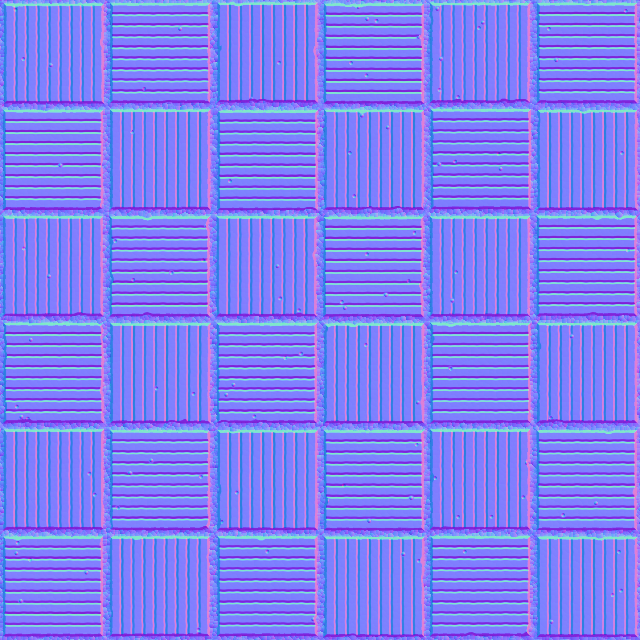
A three.js fragment shader for this texture map:

```glsl
varying vec2 vUv;

float hash(vec2 p) {
  return fract(sin(dot(p, vec2(127.1, 311.7))) * 43758.5);
}

// Soft-edged strip from a to b
float band(float x, float a, float b) {
  return smoothstep(a - 0.006, a + 0.006, x) - smoothstep(b - 0.006, b + 0.006, x);
}

// Wrapping cellular noise: offset from the nearest grain, and its random id
vec3 nearestGrain(vec2 p, float period) {
  vec2 cell = floor(p);
  vec3 best = vec3(9.0);
  for (int j = -1; j <= 1; j++) {
    for (int i = -1; i <= 1; i++) {
      vec2 c = cell + vec2(float(i), float(j));
      vec2 w = mod(c, period);
      vec2 offset = p - c - vec2(hash(w), hash(w + 57.3));
      if (dot(offset, offset) < dot(best.xy, best.xy)) best = vec3(offset, hash(w + 19.7));
    }
  }
  return best;
}

void main() {
  vec2 grid = vUv * 6.0;
  vec2 id = floor(grid);
  vec2 jitter = vec2(hash(id + 3.1), hash(id + 8.7)) - 0.5;
  vec2 p = fract(grid) - 0.5025 + jitter * 0.012;

  vec3 fine = nearestGrain(grid * 26.0, 156.0);
  vec3 coarse = nearestGrain(grid * 9.0, 54.0);

  // Square tile outline, slightly chipped
  vec2 d = abs(p) - 0.457;
  float chip = 0.006 * (fine.z - 0.5) + 0.014 * step(0.9, coarse.z) * smoothstep(0.5, 0.1, length(coarse.xy));
  float edge = max(d.x, d.y) + chip;
  float inside = 1.0 - smoothstep(-0.012, 0.0, edge);
  float grout = smoothstep(0.0, 0.014, edge);

  // Steepness of the sides facing left and down, then right and up
  vec2 lowSide = vec2(0.8, 1.0);
  vec2 highSide = vec2(1.1, 1.4);

  // Bevel, fading into the sunken grout
  float across = smoothstep(-0.008, 0.008, d.x - d.y);
  vec2 outward = vec2(across, 1.0 - across) * sign(p) * mix(lowSide, highSide, step(0.0, p));
  float fall = band(edge, -0.011, 0.011) + 0.22 * grout * (1.0 - smoothstep(0.015, 0.045, edge));
  vec2 slope = outward * fall + jitter * 0.04 * inside;

  // Rough grout
  slope += grout * (fine.xy * 0.5 * (0.3 + fine.z) + coarse.xy * 0.22);

  // Eight grooves, upright and level on alternate tiles
  float upright = mod(id.x + id.y, 2.0);
  vec2 axis = vec2(upright, 1.0 - upright);
  float along = dot(p, axis) / 0.1034;
  float groove = (fract(along) - 0.5) * 0.1034;
  groove += 0.001 * (sin(dot(p, axis.yx) * 31.0 + id.x * 4.0) + sin(dot(p, axis.yx) * 73.0 + id.y * 5.0));
  float depth = 0.88 + 0.24 * hash(id * 11.0 + floor(along));
  float wear = step(0.965, coarse.z) * smoothstep(0.32, 0.16, length(coarse.xy));
  float cut = inside * step(abs(along), 4.0) * depth * (1.0 - 0.8 * wear);
  slope += axis * cut * (band(groove, -0.015, 0.0) * highSide - band(groove, 0.0, 0.021) * lowSide);

  // Sparse pits and bumps on the tile face
  float speck = step(0.955, coarse.z) * smoothstep(0.2, 0.1, length(coarse.xy));
  float raised = coarse.z > 0.98 ? 1.0 : -1.0;
  slope += inside * speck * raised * coarse.xy * 7.0;
  slope += inside * fine.xy * 0.03;

  vec3 normal = normalize(vec3(slope, 1.0));
  gl_FragColor = vec4(0.5 + 0.5 * normal, 1.0);
}
```
